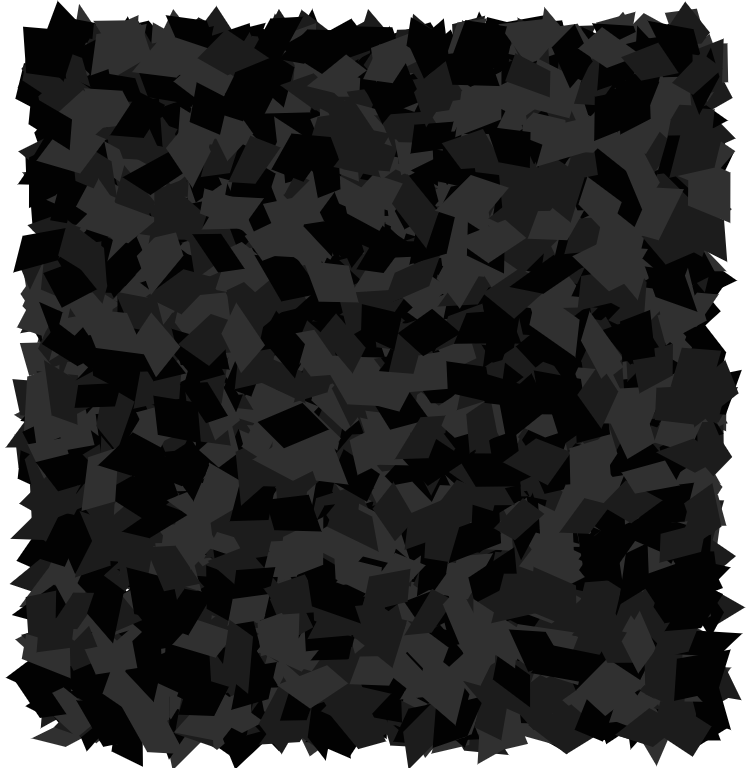
Write a WebGL 1 fragment shader that draws this pattern.

```glsl
precision highp float;
// A ragged block of overlapping dark shards on white paper.
// Stacked layers of a jittered grid each hold one convex four-cornered
// shard per cell, in one of three near-black shades, painted bottom to top.

uniform vec2 u_resolution;

float hash(vec2 seed, float channel) {
  return fract(sin(dot(seed, vec2(127.1, 311.7)) + channel * 74.7) * 43758.5453);
}

vec2 direction(float angle) {
  return vec2(cos(angle), sin(angle));
}

// Signed distance to the line a-b, positive on its right-hand side
float edgeDistance(vec2 p, vec2 a, vec2 b) {
  vec2 edge = normalize(b - a);
  return dot(p - a, vec2(edge.y, -edge.x));
}

// Quadrilateral whose corners lie on two skewed axes through its centre
float shardDistance(vec2 p, vec2 seed) {
  float turn = 6.2832 * hash(seed, 1.0);
  float skew = mix(0.95, 2.2, hash(seed, 2.0));
  vec2 longAxis = direction(turn);
  vec2 shortAxis = direction(turn + skew);
  vec2 a = longAxis * mix(0.033, 0.056, hash(seed, 3.0));
  vec2 b = shortAxis * mix(0.021, 0.039, hash(seed, 4.0));
  vec2 c = -longAxis * mix(0.033, 0.056, hash(seed, 5.0));
  vec2 d = -shortAxis * mix(0.021, 0.039, hash(seed, 6.0));
  return max(max(edgeDistance(p, a, b), edgeDistance(p, b, c)),
             max(edgeDistance(p, c, d), edgeDistance(p, d, a)));
}

float shardShade(float pick) {
  return pick < 0.36 ? 0.006 : (pick < 0.69 ? 0.11 : 0.19);
}

void main() {
  vec2 p = gl_FragCoord.xy / u_resolution.y;
  vec2 blockCentre = 0.5 * u_resolution / u_resolution.y;
  vec2 blockHalf = blockCentre - vec2(0.053, 0.047);
  const float cellSize = 0.058;
  float shade = 1.0;

  for (int layer = 0; layer < 11; layer++) {
    float level = float(layer);
    vec2 shift = vec2(hash(vec2(level, 3.0), 8.0), hash(vec2(level, 5.0), 9.0));
    vec2 home = floor(p / cellSize + shift);

    // Neighbouring cells, since shards reach past their own cell
    for (int j = -1; j <= 1; j++) {
      for (int i = -1; i <= 1; i++) {
        vec2 cell = home + vec2(float(i), float(j));
        vec2 seed = cell + level * vec2(37.3, 19.7);
        vec2 jitter = vec2(hash(seed, 10.0), hash(seed, 11.0));
        vec2 centre = (cell + jitter - shift) * cellSize;

        // Only centres inside the block are kept, so tips fray its border
        vec2 outside = abs(centre - blockCentre) - blockHalf;
        if (max(outside.x, outside.y) < 0.0) {
          float dist = shardDistance(p - centre, seed);
          float cover = clamp(0.5 - dist * u_resolution.y, 0.0, 1.0);
          shade = mix(shade, shardShade(hash(seed, 7.0)), cover);
        }
      }
    }
  }

  gl_FragColor = vec4(vec3(shade), 1.0);
}
```
